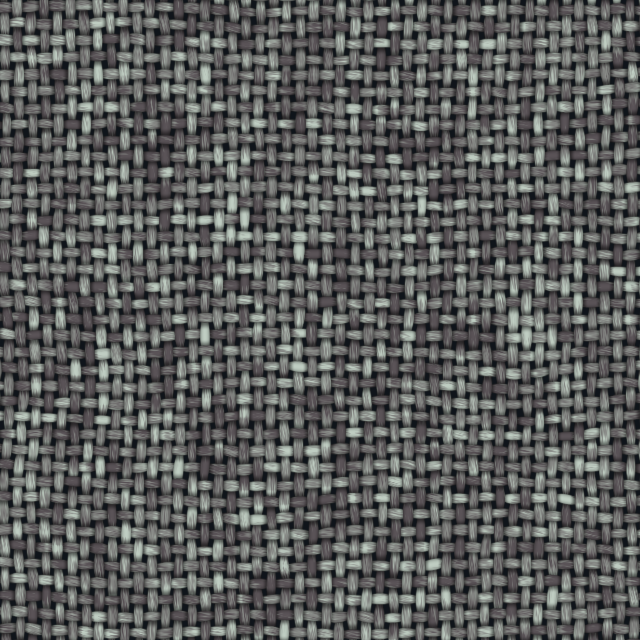
Reproduce this texture procedurally as a Shadertoy shader.

```glsl
const float PI = 3.14159265;
const vec2 YARN_COUNT = vec2(48.0, 39.0);  // warp columns, weft rows
const float WARP_HALF_WIDTH = 0.345;
const float WEFT_HALF_WIDTH = 0.285;

const vec3 GAP   = vec3(0.06, 0.08, 0.10);
const vec3 MAUVE = vec3(0.32, 0.295, 0.31);
const vec3 GREY  = vec3(0.47, 0.475, 0.465);
const vec3 PALE  = vec3(0.68, 0.73, 0.69);

float hash(vec2 p) {
    vec3 q = fract(vec3(p.xyx) * 0.1031);
    q += dot(q, q.yzx + 33.33);
    return fract((q.x + q.y) * q.z);
}

float noise(vec2 p) {
    vec2 cell = floor(p);
    vec2 f = fract(p);
    f = f * f * (3.0 - 2.0 * f);
    float low = mix(hash(cell), hash(cell + vec2(1.0, 0.0)), f.x);
    float high = mix(hash(cell + vec2(0.0, 1.0)), hash(cell + 1.0), f.x);
    return mix(low, high, f.y);
}

// Sideways drift of one yarn along its length
float drift(float along, float id) {
    return 0.16 * (noise(vec2(along * 0.6, id * 13.0 + 5.0)) - 0.5);
}

// Uneven thickness, swelling where the yarn lies on top
float yarnWidth(float halfWidth, float along, float id, float bend) {
    float uneven = noise(vec2(along * 0.8, id * 7.0 + 90.0)) - 0.5;
    return halfWidth * (1.0 + 0.13 * bend + 0.28 * uneven);
}

float roundness(float offset, float width) {
    float x = offset / width;
    return sqrt(max(0.0, 1.0 - x * x));
}

// Mottled dye with fine twisted fibres
vec3 yarnColor(float along, float offset, float id) {
    float dye = noise(vec2(along * 0.38, id * 17.0));
    float mottle = noise(vec2(along * 1.1 + 40.0, id * 23.0));
    vec2 strand = vec2(along * 1.6, (offset + 0.12 * along) * 11.0 + id * 31.0);
    float fibre = noise(strand) - 0.5;
    float fineFibre = noise(strand * vec2(1.7, 2.1) + 60.0) - 0.5;
    float slub = smoothstep(0.86, 1.0, mottle);
    float tone = 0.5 + 0.75 * (dye - 0.5) + 0.5 * (mottle - 0.5)
               + 0.45 * fibre + 0.3 * fineFibre + 0.25 * slub;
    vec3 color = mix(MAUVE, GREY, smoothstep(0.1, 0.55, tone));
    return mix(color, PALE, smoothstep(0.48, 1.05, tone));
}

// Shaded yarn colour, with coverage in alpha
vec4 yarn(float offset, float width, float along, float id, float bend, float soft) {
    float body = mix(0.48, 1.04, roundness(offset, width));
    float lift = mix(0.52, 1.06, smoothstep(-0.7, 0.7, bend));
    float coverage = 1.0 - smoothstep(width - soft, width + soft, abs(offset));
    return vec4(yarnColor(along, offset, id) * body * lift, coverage);
}

vec3 layer(vec3 base, vec4 top) {
    return mix(base, top.rgb, top.a);
}

void mainImage(out vec4 fragColor, in vec2 fragCoord) {
    vec2 uv = fragCoord / iResolution.xy;
    vec2 soft = 0.035 + 0.5 * YARN_COUNT / iResolution.xy;

    // Gentle distortion of the whole cloth
    vec2 sway = vec2(noise(uv * 5.0 + 3.0), noise(uv * 5.0 + 47.0)) - 0.5;
    vec2 p = uv * YARN_COUNT + 0.5 * sway;
    vec2 id = floor(p);
    vec2 local = fract(p) - 0.5;

    // Plain weave: the upper yarn alternates at each crossing
    float side = 1.0 - 2.0 * mod(id.x + id.y, 2.0);
    float weftBend = side * cos(PI * local.x);
    float warpBend = -side * cos(PI * local.y);

    float warpId = id.x + 11.0;
    float weftId = id.y + 211.0;
    float warpOffset = local.x - drift(p.y, warpId);
    float weftOffset = local.y - drift(p.x, weftId);
    float warpWidth = yarnWidth(WARP_HALF_WIDTH, p.y, warpId, warpBend);
    float weftWidth = yarnWidth(WEFT_HALF_WIDTH, p.x, weftId, weftBend);

    vec4 warp = yarn(warpOffset, warpWidth, p.y, warpId, warpBend, soft.x);
    vec4 weft = yarn(weftOffset, weftWidth, p.x, weftId, weftBend, soft.y);

    // Order the yarns by surface height
    float warpHeight = 0.8 * warpBend + 1.15 * roundness(warpOffset, warpWidth);
    float weftHeight = 0.8 * weftBend + 1.15 * roundness(weftOffset, weftWidth);
    float blend = 0.08 + 2.0 * soft.x;
    float warpOnTop = smoothstep(-blend, blend, warpHeight - weftHeight);
    vec3 weftOver = layer(layer(GAP, warp), weft);
    vec3 warpOver = layer(layer(GAP, weft), warp);

    fragColor = vec4(mix(weftOver, warpOver, warpOnTop), 1.0);
}
```
